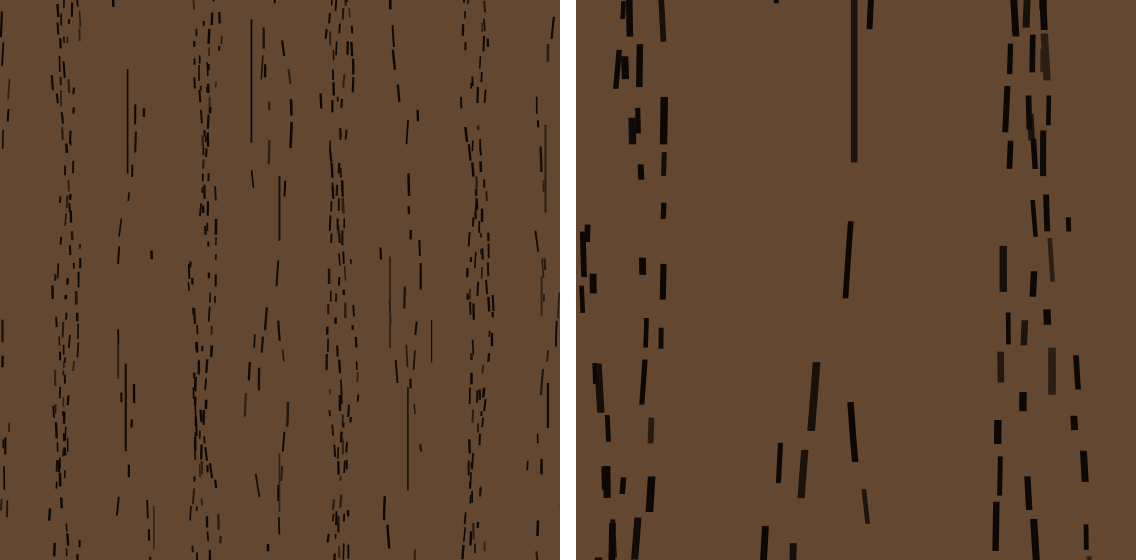
Left, the full canvas; right, a detail of the centre.
Give the GLSL for this texture, as a WebGL 2 fragment shader.

```glsl
#version 300 es
precision highp float;

uniform vec2 u_resolution;
out vec4 fragColor;

#define WOOD vec3(0.388, 0.278, 0.188)
#define INK vec3(0.045, 0.032, 0.024)
#define BAND_COUNT 9
#define BAND_STEP 0.1225
#define FIRST_BAND -0.006
#define DENSE_SPREAD 0.031
#define SPARSE_SPREAD 0.052
#define DENSE_CELL 0.031
#define SPARSE_CELL 0.050
#define PORE_WIDTH 0.0042
#define STREAK_COUNT 13

float hash(vec2 p) {
    vec3 q = fract(vec3(p.xyx) * vec3(0.1031, 0.1030, 0.0973));
    q += dot(q, q.yzx + 33.33);
    return fract((q.x + q.y) * q.z);
}

// Coverage of an upright dash; offset is measured from its centre
float dash(vec2 offset, vec2 size, float pixel) {
    vec2 lo = max(offset - 0.5 * pixel, -0.5 * size);
    vec2 hi = min(offset + 0.5 * pixel, 0.5 * size);
    vec2 cover = clamp((hi - lo) / pixel, 0.0, 1.0);
    return cover.x * cover.y;
}

// Wandering centre line of one strand of pores
float strandPath(float y, float band, float side, float spread) {
    float phase = 6.283 * hash(vec2(band, 3.7));
    float opening = 0.68 + 0.32 * sin(13.0 * y + phase);
    float sway = 0.006 * sin(7.0 * y + 2.0 * phase)
               + 0.004 * sin(23.0 * y + phase + 5.0 * side);
    return FIRST_BAND + band * BAND_STEP + side * spread * opening + sway;
}

// Broken pores along one strand
float strandPores(vec2 p, float band, float strand, float strands, bool dense, float pixel) {
    float id = band * 11.0 + strand;
    float cellSize = dense ? DENSE_CELL : SPARSE_CELL;
    float spread = dense ? DENSE_SPREAD : SPARSE_SPREAD;
    float side = 2.0 * (strand + 0.15 + 0.7 * hash(vec2(id, 1.3))) / strands - 1.0;

    float row = p.y / cellSize + 7.0 * hash(vec2(id, 8.1));
    float cell = floor(row);
    vec2 key = vec2(cell + 5.0, id + 17.0);

    // Slow waves gather the pores into groups
    float grouping = sin(11.0 * p.y + 6.283 * hash(vec2(id, 5.9)));
    float cellY = p.y + (0.5 - fract(row)) * cellSize;
    grouping = sin(11.0 * cellY + 6.283 * hash(vec2(id, 5.9)));
    float chance = dense ? 0.60 + 0.22 * grouping : 0.34 + 0.26 * grouping;
    if (hash(key) > chance) return 0.0;

    float len = mix(0.25, 0.95, hash(key + 31.7));
    float middle = mix(0.5 * len, 1.0 - 0.5 * len, hash(key + 57.1));
    float leanY = mix(cellY, p.y, 0.55);
    float x = strandPath(leanY, band, side, spread) + 0.008 * (hash(key + 73.9) - 0.5);
    float width = PORE_WIDTH * mix(0.65, 1.1, hash(key + 91.3));
    float depth = mix(0.6, 1.0, smoothstep(0.0, 0.4, hash(key + 12.4)));
    vec2 offset = vec2(p.x - x, (fract(row) - middle) * cellSize);
    return depth * dash(offset, vec2(width, len * cellSize), pixel);
}

// Long straight streaks between the dense bands
float longStreak(vec2 p, float id, float pixel) {
    float band = 2.0 * floor(mod(id, 4.0) + 1.0);
    float x = FIRST_BAND + band * BAND_STEP + 0.09 * (hash(vec2(id, 41.3)) - 0.5);
    float y = hash(vec2(id, 67.9));
    float len = mix(0.07, 0.25, pow(hash(vec2(id, 23.5)), 1.5));
    float width = PORE_WIDTH * mix(0.5, 1.0, hash(vec2(id, 83.1)));
    float depth = mix(0.55, 1.0, hash(vec2(id, 19.7)));
    return depth * dash(p - vec2(x, y), vec2(width, len), pixel);
}

void main() {
    vec2 p = gl_FragCoord.xy / u_resolution.y;
    float pixel = 1.0 / u_resolution.y;
    float ink = 0.0;

    // Dense and sparse bands alternate across the board
    for (int b = 0; b < BAND_COUNT; b++) {
        bool dense = b % 2 == 1;
        int strands = dense ? 5 : 3;
        for (int s = 0; s < strands; s++) {
            ink = max(ink, strandPores(p, float(b), float(s), float(strands), dense, pixel));
        }
    }

    for (int i = 0; i < STREAK_COUNT; i++) {
        ink = max(ink, longStreak(p, float(i), pixel));
    }

    fragColor = vec4(mix(WOOD, INK, ink), 1.0);
}
```
